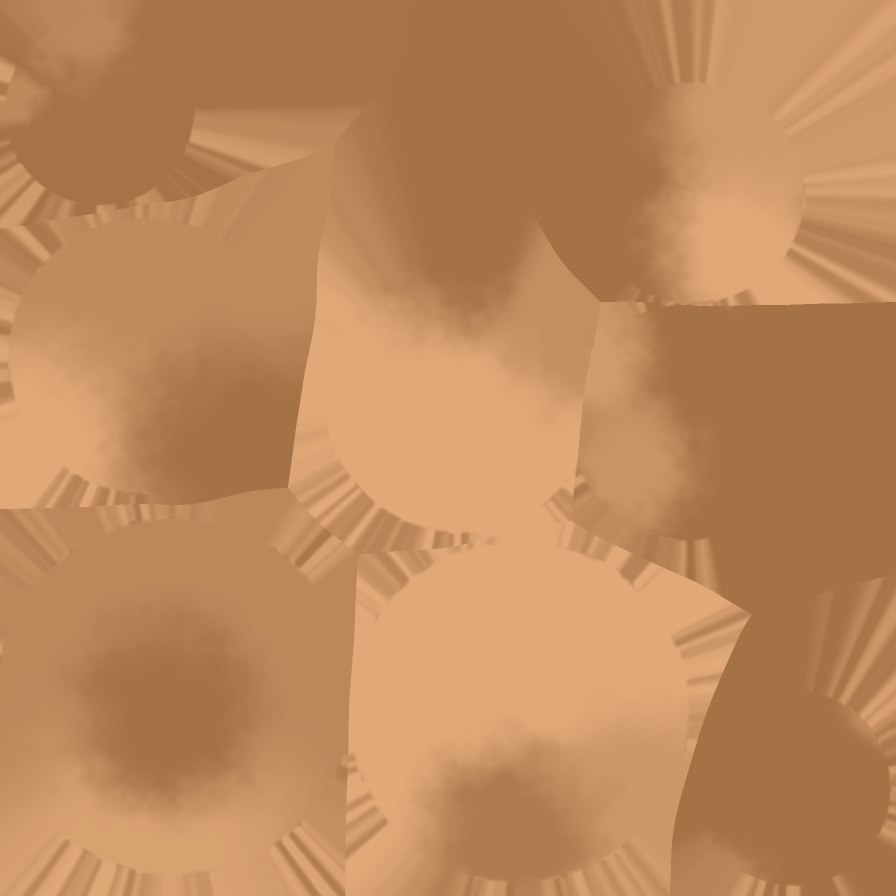
Write a WebGL 1 fragment shader that draws this background.

```glsl
precision highp float;
// Eight glassy copper discs, each inside its own cell of a weighted Voronoi map.
// Inside a disc soft tones are refracted by fine noise; beyond its rim the
// rim tone is carried outward as radial streaks up to the cell border.
uniform vec2 u_resolution;

const vec3 DARK = vec3(0.647, 0.447, 0.271);
const vec3 BROWN = vec3(0.735, 0.525, 0.350);
const vec3 TAN = vec3(0.805, 0.590, 0.405);
const vec3 LIGHT = vec3(0.882, 0.663, 0.470);
const float BORDER_WOBBLE = 0.010;
const float GLASS_SCALE = 62.0;
const float GLASS_BEND = 0.045;
const float STREAK_SCALE = 135.0;
const float STREAK_STRENGTH = 0.72;
const float RIM_START = 0.965;

// Nearest cell found so far
float nearest;
vec2 cellCenter;
float cellRadius;
float cellTone;
vec2 cellCalm;
vec4 cellBlobA;
vec4 cellBlobB;

float hash(vec2 p) {
  vec3 q = fract(vec3(p.xyx) * 0.1031);
  q += dot(q, q.yzx + 33.33);
  return fract((q.x + q.y) * q.z);
}

float noise(vec2 p) {
  vec2 i = floor(p);
  vec2 f = fract(p);
  f = f * f * (3.0 - 2.0 * f);
  float low = mix(hash(i), hash(i + vec2(1.0, 0.0)), f.x);
  float high = mix(hash(i + vec2(0.0, 1.0)), hash(i + 1.0), f.x);
  return mix(low, high, f.y);
}

float grain(vec2 p) {
  return 0.5 * noise(p * 0.4) + 0.32 * noise(p + 17.0) + 0.18 * noise(p * 2.1 + 41.0);
}

// calm: direction without streaks; blobs: position, radius, tone
void cell(vec2 p, vec2 center, float radius, float tone, vec2 calm, vec4 blobA, vec4 blobB) {
  float d = length(p - center) - radius;
  if (d < nearest) {
    nearest = d;
    cellCenter = center;
    cellRadius = radius;
    cellTone = tone;
    cellCalm = calm;
    cellBlobA = blobA;
    cellBlobB = blobB;
  }
}

void findCell(vec2 p) {
  nearest = 10.0;
  cell(p, vec2(0.111, 0.876), 0.107, 0.02, vec2(0.25, 0.97),
    vec4(0.091, 0.955, 0.045, 0.35), vec4(0.015, 0.89, 0.03, 0.4));
  cell(p, vec2(0.163, 0.603), 0.156, 0.42, vec2(0.9, -0.1),
    vec4(0.02, 0.49, 0.13, 1.0), vec4(0.27, 0.50, 0.115, 0.0));
  cell(p, vec2(0.195, 0.223), 0.202, 0.36, vec2(0.0),
    vec4(0.17, 0.02, 0.17, 0.85), vec4(0.19, 0.205, 0.10, 0.0));
  cell(p, vec2(0.514, 0.557), 0.154, 1.0, vec2(0.0, 1.0),
    vec4(0.52, 0.75, 0.115, 0.0), vec4(0.65, 0.63, 0.08, 0.5));
  cell(p, vec2(0.579, 0.206), 0.193, 1.0, vec2(0.0),
    vec4(0.72, 0.10, 0.10, 0.65), vec4(0.57, 0.07, 0.09, 0.15));
  cell(p, vec2(0.885, 0.121), 0.111, 0.0, vec2(-0.8, 0.6),
    vec4(0.99, 0.22, 0.05, 0.45), vec4(0.80, 0.0, 0.05, 0.4));
  cell(p, vec2(0.768, 0.529), 0.134, 0.0, vec2(1.0, 0.1),
    vec4(0.65, 0.60, 0.07, 0.75), vec4(0.70, 0.48, 0.07, 0.6));
  cell(p, vec2(0.775, 0.785), 0.125, 0.0, vec2(-1.0, 0.1),
    vec4(0.85, 0.86, 0.10, 0.7), vec4(0.83, 0.72, 0.085, 1.0));
}

float addBlob(float tone, vec2 p, vec4 blob) {
  float d = length(p - blob.xy) / blob.z;
  return mix(tone, blob.w, 1.0 - smoothstep(0.5, 1.5, d));
}

vec3 ramp(float t) {
  vec3 c = mix(DARK, BROWN, clamp(t * 3.0, 0.0, 1.0));
  c = mix(c, TAN, clamp(t * 3.0 - 1.0, 0.0, 1.0));
  return mix(c, LIGHT, clamp(t * 3.0 - 2.0, 0.0, 1.0));
}

vec3 shade(vec2 p) {
  findCell(p + BORDER_WOBBLE * (vec2(noise(p * 14.0), noise(p * 14.0 + 50.0)) - 0.5));

  // Clamp to the disc so the rim is drawn outward
  vec2 offset = p - cellCenter;
  float dist = max(length(offset), 0.0001);
  vec2 dir = offset / dist;
  vec2 q = cellCenter + dir * min(dist, cellRadius);

  // Refracted soft tones
  vec2 bend = vec2(grain(q * GLASS_SCALE), grain(q * GLASS_SCALE + 90.0)) - 0.5;
  vec2 bent = q + GLASS_BEND * bend;
  float tone = addBlob(addBlob(cellTone, bent, cellBlobA), bent, cellBlobB);

  // Streaks in patches around the rim
  float rim = smoothstep(RIM_START, 1.0, dist / cellRadius);
  float patches = smoothstep(0.38, 0.65, noise(q * 22.0 + 7.0));
  patches *= 1.0 - smoothstep(0.1, 0.6, dot(dir, cellCalm));
  float streak = smoothstep(0.2, 0.8, noise(q * STREAK_SCALE + 23.0));
  tone = mix(tone, streak, STREAK_STRENGTH * rim * patches);
  return ramp(tone);
}

void main() {
  // Four samples per pixel smooth the borders and streaks
  vec3 color = vec3(0.0);
  for (int i = 0; i < 4; i++) {
    float k = float(i);
    vec2 jitter = vec2(mod(k, 2.0), floor(k * 0.5)) * 0.5 - 0.25;
    color += shade((gl_FragCoord.xy + jitter) / u_resolution);
  }
  gl_FragColor = vec4(color * 0.25, 1.0);
}
```
